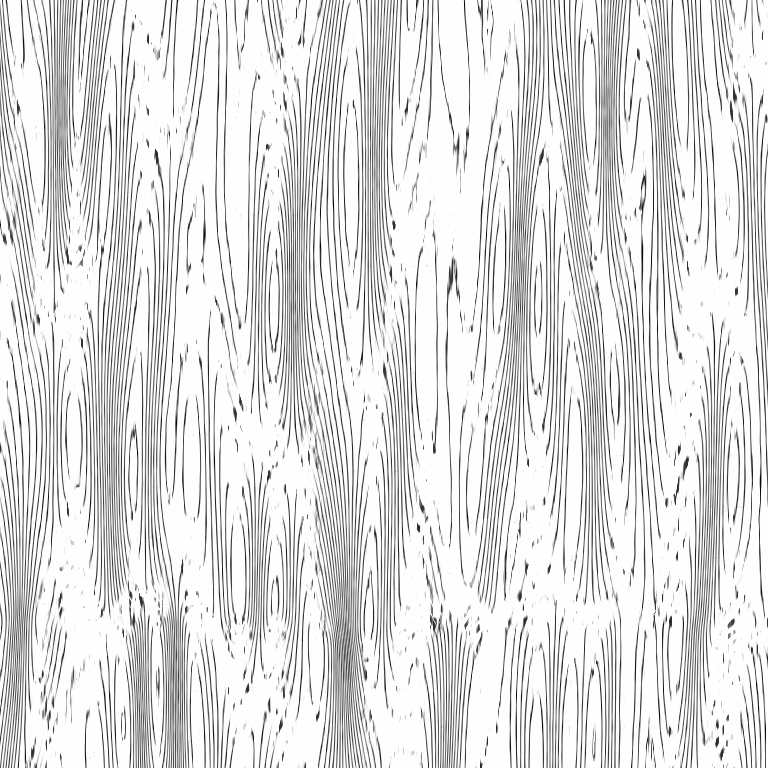
This texture is drawn by a Shadertoy shader. Its source:

```glsl
float hash(vec2 p) {
    return fract(sin(dot(p, vec2(127.1, 311.7))) * 43758.5);
}

// Smooth random value per cell; stretched cells give vertical fibres
float fibre(vec2 p) {
    vec2 cell = floor(p), f = fract(p);
    f = f * f * (3.0 - 2.0 * f);
    float low = mix(hash(cell), hash(cell + vec2(1, 0)), f.x);
    float high = mix(hash(cell + vec2(0, 1)), hash(cell + vec2(1, 1)), f.x);
    return mix(low, high, f.y);
}

// Layered sines, elongated in y: x holds the height, yz its slope
vec3 grainField(vec2 p) {
    vec3 field = vec3(0);
    for (float i = 0.0; i < 18.0; i++) {
        float t = (i + hash(vec2(i, 3.0))) / 18.0;
        float kx = mix(10.0, 98.0, t);
        float ky = (2.0 * hash(vec2(i, 8.0)) - 1.0) * (1.5 + 0.135 * kx);
        float phase = kx * p.x + ky * p.y + 6.283 * hash(vec2(i, 5.0));
        field += 51.0 / kx * vec3(sin(phase), vec2(kx, ky) * cos(phase));
    }
    return field;
}

// Share of the pixel covered by a line of the given half width
float coverage(float dist, float halfWidth, float pixel) {
    float right = min(dist + 0.5 * pixel, halfWidth);
    float left = max(dist - 0.5 * pixel, -halfWidth);
    return max(right - left, 0.0) / pixel;
}

void mainImage(out vec4 fragColor, in vec2 fragCoord) {
    float pixel = 1.0 / iResolution.y;
    vec2 p = fragCoord * pixel;

    // Ragged cross seam where the grain shifts abruptly
    float seamY = 0.19 + 0.015 * sin(p.x * 11.0) + 0.008 * sin(p.x * 37.0);
    float shift = tanh((p.y - seamY) / 0.02);
    vec3 field = grainField(vec2(p.x, p.y + 0.04 * shift));
    field.z *= 1.0 + 2.0 * (1.0 - shift * shift);

    // Steep lines stay whole, slanted ones break into fibres
    float steepness = abs(field.y);
    float slant = abs(field.z) / (steepness + 1.0);
    float solid = 1.0 - smoothstep(0.13, 0.32, slant);
    float strand = fibre(p * vec2(400.0, 40.0));
    float level = field.x + (strand - 0.5) * mix(0.35, 0.13, solid);

    // Contour lines of constant width
    float dist = (fract(level) - 0.5) / max(steepness, 28.0);
    float line = coverage(dist, 0.0007, pixel);
    line *= 0.64 + 0.4 * fibre(p * vec2(330.0, 75.0) + 40.0);
    line *= 1.0 - 0.2 * smoothstep(130.0, 300.0, steepness);

    // Short upright dashes along the slanted parts
    float dashes = smoothstep(0.56, 0.88, fibre(p * vec2(430.0, 58.0) + 17.0));
    dashes *= min(coverage(dist, 0.0026, pixel), 1.0);
    dashes *= 0.85 * (1.0 - 0.75 * smoothstep(0.4, 1.4, slant));

    // Faint specks
    float ink = mix(dashes, line, solid);
    float speck = fibre(p * vec2(380.0, 150.0) + 90.0);
    ink += 0.1 * smoothstep(0.93, 1.0, speck);

    fragColor = vec4(vec3(mix(0.995, 0.03, clamp(ink, 0.0, 1.0))), 1.0);
}
```
